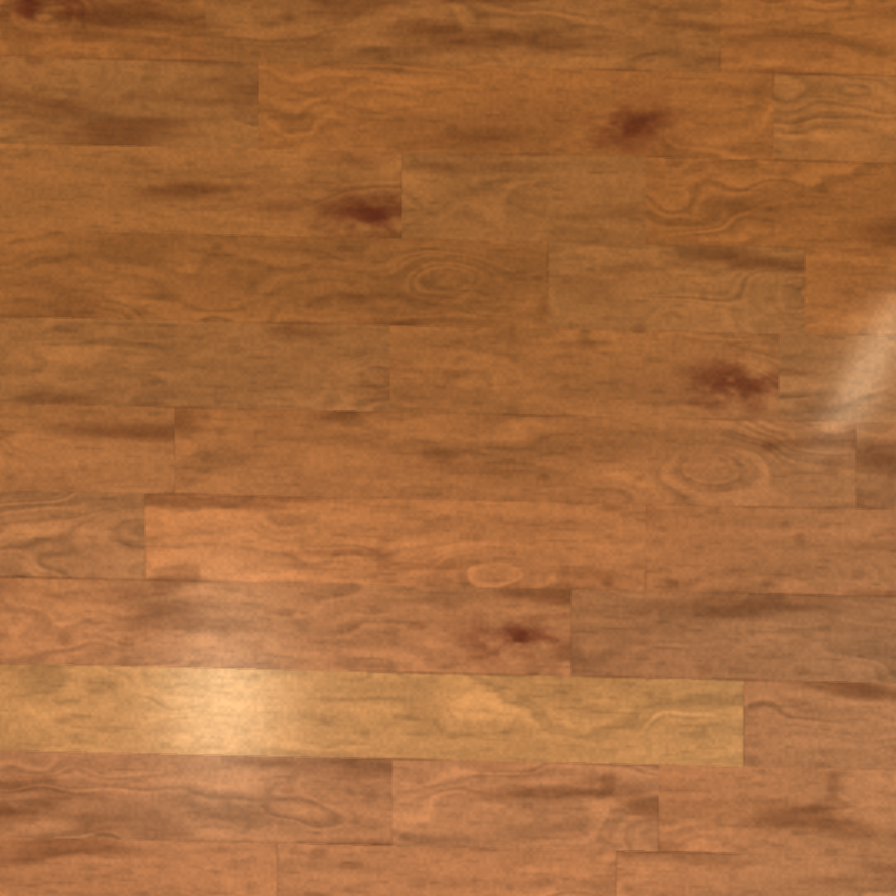
Reproduce this texture procedurally as a WebGL 1 fragment shader.

```glsl
precision highp float;
// Worn strip-wood floor: slightly tilted rows of planks with random ends and tones,
// stretched-noise grain with arched rings, dark smears and knots,
// then two soft light reflections and a fine speckle on top.
uniform vec2 u_resolution;

#define ROW_HEIGHT 0.0968
#define ROW_TILT 0.022
#define PLANK_LENGTH 0.56
#define PALE_ROW 7.0
#define RING_CONTRAST 0.24
#define STREAK_CONTRAST 0.20
#define SMEAR_AMOUNT 0.50
#define SEAM_WIDTH 0.0013
#define SPECKLE 0.065
#define SOFTNESS 0.0016

const vec3 AMBER = vec3(0.610, 0.380, 0.190);
const vec3 ROSE = vec3(0.690, 0.447, 0.280);
const vec3 HAZE = vec3(0.675, 0.470, 0.310);
const vec3 UMBER = vec3(0.350, 0.185, 0.090);
const vec3 KNOT = vec3(0.330, 0.130, 0.075);
const vec3 PALE_SHIFT = vec3(0.055, 0.065, 0.020);

float hash(vec2 p) {
  vec3 q = fract(p.xyx * 0.1031);
  q += dot(q, q.yzx + 33.33);
  return fract((q.x + q.y) * q.z);
}

float noise(vec2 p) {
  vec2 i = floor(p), f = fract(p);
  f = f * f * (3.0 - 2.0 * f);
  return mix(mix(hash(i), hash(i + vec2(1, 0)), f.x),
             mix(hash(i + vec2(0, 1)), hash(i + vec2(1, 1)), f.x), f.y);
}

float fbm(vec2 p) {
  float sum = 0.0, amp = 0.533;
  for (int i = 0; i < 4; i++) {
    sum += amp * noise(p);
    p = p * 2.03 + 17.3;
    amp *= 0.5;
  }
  return sum;
}

// Jittered joint between neighbouring planks of one row.
float joint(float index, float row) {
  return index + 0.65 * (hash(vec2(index + 50.0, row * 7.0 + 20.0)) - 0.5);
}

vec3 woodFloor(vec2 uv) {
  // Row and plank lookup
  float depth = 1.0 - uv.y;
  float across = (depth - ROW_TILT * uv.x - 0.063) / ROW_HEIGHT;
  float row = floor(across), v = fract(across);
  float shift = hash(vec2(row + 31.0, 5.0));
  float u = uv.x / PLANK_LENGTH + shift;
  float id = floor(u);
  if (u < joint(id, row)) id -= 1.0;
  else if (u > joint(id + 1.0, row)) id += 1.0;
  float left = (joint(id, row) - shift) * PLANK_LENGTH;
  float right = (joint(id + 1.0, row) - shift) * PLANK_LENGTH;
  float pale = 0.0;
  if (row == PALE_ROW) {
    pale = step(uv.x, 0.83);
    left = mix(0.83, -0.5, pale);
    right = mix(1.5, 0.83, pale);
    id = 9.0 - pale;
  }
  vec2 key = vec2(id + 60.0, row + 11.0);
  float tone = hash(key), hue = hash(key + 71.3), knotty = hash(key + 23.7);

  // Plank colour
  vec3 col = mix(AMBER, ROSE, smoothstep(0.25, 0.85, depth));
  col = mix(col, HAZE, 0.6 * smoothstep(0.6, 1.0, uv.x) * smoothstep(0.25, 0.55, depth));
  col *= 0.95 + 0.10 * tone;
  col += (hue - 0.5) * vec3(0.012, -0.012, -0.02) + pale * PALE_SHIFT;
  col *= 0.96 + 0.08 * fbm(uv * vec2(3.0, 6.0));

  // Knot, usually close to the plank's right end
  vec2 p = vec2(uv.x, v * ROW_HEIGHT) + 40.0 * vec2(tone, hue);
  vec2 knotAt = vec2(mix(left, right, 1.0 - 0.35 * hue * hue), 0.3 + 0.5 * tone);
  vec2 k = vec2(uv.x - knotAt.x, (v - knotAt.y) * ROW_HEIGHT) / vec2(0.055, 0.028);
  float halo = exp(-dot(k, k)) * (1.0 - pale);
  float knot = halo * step(0.74, knotty) * smoothstep(0.25, 0.8, fbm(p * vec2(35.0, 60.0)));

  // Grain: arched rings, long streaks, short pores and broad dark smears
  float wobble = noise(p * vec2(7.0, 20.0)) + 0.35 * noise(p * vec2(26.0, 50.0));
  float rings = p.y * 13.0 + 1.5 * wobble + 1.6 * halo;
  float ring = noise(vec2(rings * 8.0, p.x * 9.0)) - 0.5;
  float streak = fbm(p * vec2(9.0, 75.0)) - 0.5;
  float pore = smoothstep(0.66, 0.92, noise(p * vec2(50.0, 240.0)));
  float ringMask = smoothstep(0.25, 0.75, noise(p * vec2(5.0, 15.0) + 9.0));
  col *= 1.0 + RING_CONTRAST * ring * ringMask + STREAK_CONTRAST * streak - 0.08 * pore;
  vec2 bend = vec2(0.0, 0.02 * noise(uv * vec2(9.0, 4.0)));
  float smear = smoothstep(0.54, 0.86, fbm((p + bend) * vec2(5.0, 28.0) + 5.0));
  float topRow = smoothstep(0.09, 0.02, depth);
  smear += topRow * 0.75 * smoothstep(0.4, 0.7, fbm((uv + bend) * vec2(8.0, 50.0)));
  float fleck = smoothstep(0.8, 0.95, noise(uv * vec2(28.0, 60.0) + 3.0));
  smear += 0.45 * fleck * smoothstep(0.4, 0.7, noise(uv * 6.0));
  col = mix(col, UMBER, SMEAR_AMOUNT * min(smear, 1.0) * (1.0 - 0.7 * pale));
  col = mix(col, KNOT, 0.8 * knot);

  // Seams are mostly closed and only show in worn stretches
  float side = min(v, 1.0 - v) * ROW_HEIGHT;
  float end = min(abs(uv.x - left), abs(right - uv.x));
  float wear = smoothstep(0.48, 0.85, fbm(vec2(uv.x * 9.0, floor(across + 0.5) * 5.3)));
  float endWear = smoothstep(0.3, 0.8, noise(uv * vec2(5.0, 40.0)));
  float seam = exp(-pow(side / SEAM_WIDTH, 2.0)) * (0.04 + 0.45 * wear);
  seam = max(seam, 0.2 * endWear * exp(-pow(end / SEAM_WIDTH, 2.0)));
  col = mix(col, UMBER, seam);

  // Reflections: a glow on the pale board and a slanted streak at the right
  vec2 g = (uv - vec2(0.25, 0.23)) / vec2(0.072, 0.125);
  vec2 wide = (uv - vec2(0.25, 0.22)) / vec2(0.2, 0.22);
  col += exp(-dot(g, g)) * mix(0.13, 0.21, pale) * vec3(1.0, 1.05, 0.95);
  col += exp(-dot(wide, wide)) * 0.035;
  float slant = (uv.x - 0.965 - 0.5 * (uv.y - 0.58)) / 0.032;
  float reach = smoothstep(0.46, 0.57, uv.y) * smoothstep(0.72, 0.63, uv.y);
  col += exp(-slant * slant) * reach * vec3(0.15, 0.17, 0.17);
  return col;
}

void main() {
  vec2 uv = gl_FragCoord.xy / u_resolution;
  vec3 col = vec3(0.0);
  for (int i = 0; i < 4; i++) {
    vec2 corner = vec2(mod(float(i), 2.0), floor(float(i) * 0.5)) - 0.5;
    col += 0.25 * woodFloor(uv + corner * SOFTNESS);
  }
  float speck = 0.6 * noise(uv * 270.0) + 0.4 * noise(uv * 130.0 + 8.0) - 0.5;
  gl_FragColor = vec4(col * (1.0 + SPECKLE * 2.0 * speck), 1.0);
}
```
